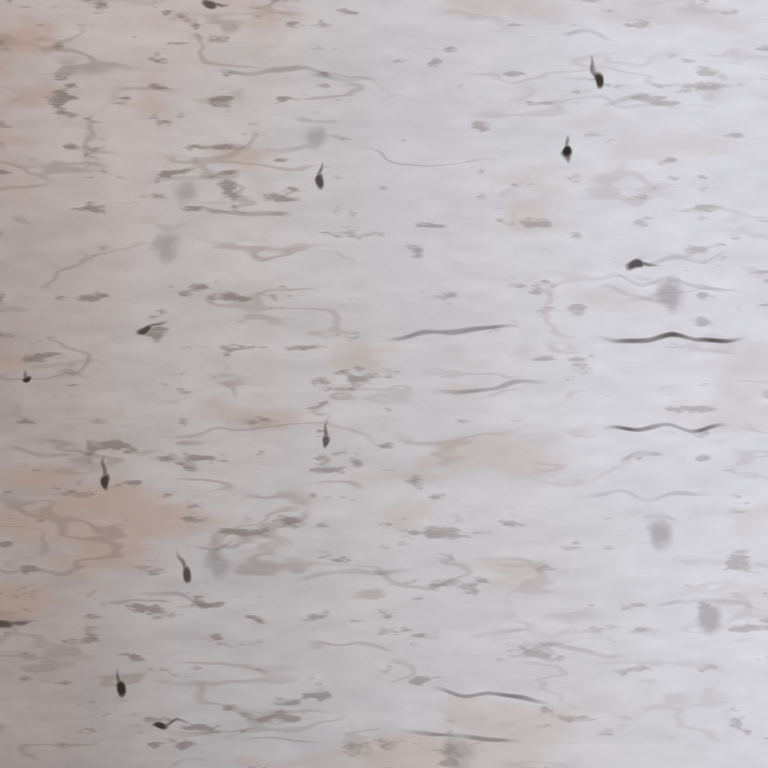
A Shadertoy shader for this texture:

```glsl
// Weathered pale painted surface: a warm-to-cool lit ground with soft grain,
// faint broken veins and rust stains, thin horizontal cracks and dark chips.
// Anisotropic value noise makes the ground; hashed loops scatter the damage.

float hash(vec2 p) {
    return fract(sin(dot(p, vec2(127.1, 311.7))) * 43758.5453);
}

float noise(vec2 p) {
    vec2 cell = floor(p), f = fract(p);
    f = f * f * (3.0 - 2.0 * f);
    return mix(mix(hash(cell), hash(cell + vec2(1, 0)), f.x),
               mix(hash(cell + vec2(0, 1)), hash(cell + vec2(1, 1)), f.x), f.y);
}

float fbm(vec2 p) {
    float sum = 0.0, amp = 0.533;
    for (int i = 0; i < 4; i++) {
        sum += amp * noise(p);
        p = p * 2.03 + vec2(17.3, 9.1);
        amp *= 0.5;
    }
    return sum;
}

vec2 rotate(vec2 p, float a) {
    float c = cos(a), s = sin(a);
    return vec2(c * p.x + s * p.y, c * p.y - s * p.x);
}

// Light falls from the upper right; the left side is brown and dim
vec3 ground(vec2 uv) {
    float light = uv.x + 0.16 * (uv.y - 0.5) + 0.16 * (fbm(uv * vec2(3, 5)) - 0.5);
    vec3 warmEdge = mix(vec3(0.62, 0.585, 0.58), vec3(0.69, 0.635, 0.615), uv.y);
    vec3 warmMid = mix(vec3(0.69, 0.68, 0.69), vec3(0.745, 0.70, 0.69), uv.y);
    vec3 col = mix(warmEdge, warmMid, smoothstep(-0.05, 0.26, light));
    col = mix(col, vec3(0.77, 0.76, 0.77), smoothstep(0.2, 0.6, light));
    return mix(col, vec3(0.835, 0.835, 0.86), smoothstep(0.5, 0.95, light));
}

// Thin contour lines of stretched noise, broken into short pieces
float veins(vec2 uv, float seed) {
    float field = fbm(uv * vec2(5, 17) + seed);
    float line = 1.0 - smoothstep(0.004, 0.035, abs(field - 0.5));
    return line * smoothstep(0.48, 0.7, noise(uv * vec2(11, 24) + seed * 3.0));
}

// x: crack darkness, y: grey smudge hanging below some cracks
vec2 cracks(vec2 uv) {
    vec2 total = vec2(0);
    for (int i = 0; i < 32; i++) {
        float k = float(i);
        vec2 center = vec2(hash(vec2(k, 1)), (k + hash(vec2(k, 2))) / 32.0);
        float halfLength = mix(0.025, 0.11, hash(vec2(k, 3)));
        float strength = mix(0.14, 0.85, pow(hash(vec2(k, 4)), 3.0));
        vec2 q = rotate(uv - center, 0.24 * (hash(vec2(k, 5)) - 0.55));
        q.y += 0.014 * (noise(vec2(q.x * 28.0, k * 7.0)) - 0.5);
        float taper = max(0.0, 1.0 - abs(q.x) / halfLength);
        float width = 0.0012 + 0.003 * taper * noise(vec2(q.x * 45.0, k));
        float line = 1.0 - smoothstep(width * 0.4, width + 0.0022, abs(q.y));
        float broken = 0.35 + 0.65 * noise(vec2(q.x * 38.0, k * 3.0));
        total.x = max(total.x, line * strength * broken * smoothstep(0.0, 0.45, taper));

        float hasSmudge = step(0.8, hash(vec2(k, 6)));
        vec2 s = (q + vec2(0, 0.022)) / vec2(0.024, 0.026);
        float blob = 1.0 - smoothstep(0.2, 1.0, length(s) + 0.9 * (fbm(uv * 50.0) - 0.5));
        total.y = max(total.y, hasSmudge * blob);
    }
    return total;
}

// Small dark chips, lying or upright, each with a faint trailing tail
float chips(vec2 uv) {
    float dark = 0.0;
    for (int i = 0; i < 13; i++) {
        float k = float(i) + 50.0;
        vec2 center = vec2(0.85 * pow(hash(vec2(k, 1)), 1.3),
                           (float(i) + hash(vec2(k, 2))) / 13.0);
        float upright = step(0.6, hash(vec2(k, 3)));
        vec2 q = rotate(uv - center, upright * 1.5 + 0.5 * (hash(vec2(k, 4)) - 0.5));
        q += 0.009 * (vec2(noise(uv * 65.0), noise(uv * 65.0 + 31.0)) - 0.5);
        float reach = mix(0.01, 0.028, hash(vec2(k, 5))) * (1.0 - 0.45 * upright);
        float body = length(q / vec2(reach, 0.0065));
        dark = max(dark, (1.0 - smoothstep(0.45, 1.15, body)) * mix(0.6, 0.95, hash(vec2(k, 6))));
        float tail = length((q - vec2(reach, 0.002)) / vec2(reach * 1.7, 0.0035));
        dark = max(dark, 0.42 * (1.0 - smoothstep(0.2, 1.1, tail)));
    }
    return dark;
}

void mainImage(out vec4 fragColor, in vec2 fragCoord) {
    vec2 uv = fragCoord / iResolution.xy;
    vec3 col = ground(uv);
    float leftness = 1.0 - smoothstep(0.1, 0.9, uv.x);

    // Soft grain and horizontal streaks
    col += 0.055 * (fbm(uv * vec2(32, 75)) - 0.5);
    col += 0.04 * (fbm(uv * vec2(7, 42) + 8.0) - 0.5);

    // Rust stains and small flecks
    float stain = smoothstep(0.57, 0.76, fbm(uv * vec2(6, 15) + 40.0));
    col = mix(col, vec3(0.66, 0.54, 0.47), stain * (0.12 + 0.3 * leftness));
    float fleck = smoothstep(0.66, 0.82, fbm(uv * vec2(24, 62) + 3.0));
    col = mix(col, vec3(0.46, 0.42, 0.41), fleck * (0.3 + 0.35 * leftness));

    // Veins, cracks and chips
    float vein = max(veins(uv, 5.0), 0.8 * veins(uv, 23.0));
    col = mix(col, vec3(0.5, 0.44, 0.42), vein * (0.13 + 0.25 * leftness));
    vec2 crack = cracks(uv);
    col = mix(col, vec3(0.5, 0.48, 0.49), 0.42 * crack.y);
    col = mix(col, vec3(0.25, 0.23, 0.23), crack.x);
    col = mix(col, vec3(0.15, 0.125, 0.12), chips(uv));

    fragColor = vec4(clamp(col, 0.0, 1.0), 1.0);
}
```
